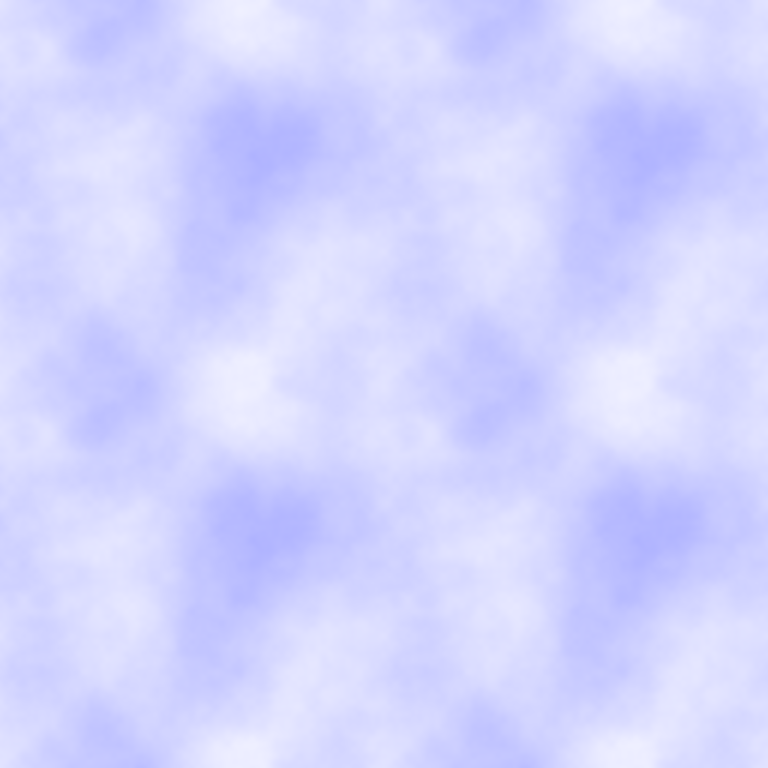
Give the GLSL for this texture, as a Shadertoy shader.

```glsl
// Soft pale-blue clouds, one tile repeated twice across and twice down.
// Broad swells are a sum of low sine harmonics; wrapped value noise
// in four octaves adds the fine mottling.

const float TAU = 6.2831853;

float hash(vec2 cell) {
    uvec2 q = uvec2(cell) * uvec2(1597u, 3571u);
    uint h = (q.x ^ (q.y << 3)) * 2654435u + 7919u;
    h = (h ^ (h >> 13)) * 1274127u;
    h = (h ^ (h >> 15)) * 668265u;
    return float((h >> 8) & 65535u) / 65535.0;
}

// Value noise that wraps after a whole number of cells
float wrappedNoise(vec2 p, float cells) {
    vec2 i = floor(p), f = p - i;
    f = f * f * f * (f * (f * 6.0 - 15.0) + 10.0);
    vec2 a = mod(i, cells), b = mod(i + 1.0, cells);
    return mix(mix(hash(a), hash(vec2(b.x, a.y)), f.x),
               mix(hash(vec2(a.x, b.y)), hash(b), f.x), f.y);
}

// Large light and dark areas, from the first two harmonics on each axis
float swells(vec2 tile) {
    vec2 c1 = cos(TAU * tile), s1 = sin(TAU * tile);
    vec2 c2 = cos(2.0 * TAU * tile), s2 = sin(2.0 * TAU * tile);
    vec4 waveY = vec4(c1.y, s1.y, c2.y, s2.y);
    float level = 0.824 + dot(waveY, vec4(0.020, 0.0145, 0.0, -0.010));
    level += c1.x * (0.006 + dot(waveY, vec4(-0.009, 0.0, -0.010, -0.009)));
    level += s1.x * (0.005 + dot(waveY, vec4(-0.071, -0.031, 0.0, 0.0155)));
    level += c2.x * (-0.006 + dot(waveY, vec4(0.015, -0.011, 0.005, 0.0)));
    level += s2.x * (-0.005 + dot(waveY, vec4(0.025, -0.014, 0.009, 0.0)));
    return level;
}

void mainImage(out vec4 fragColor, in vec2 fragCoord) {
    vec2 tile = fract(2.0 * fragCoord / iResolution.xy);
    float level = swells(tile);

    // Fine mottling, each octave twice as dense and weaker
    float cells = 8.0, strength = 0.06;
    for (int octave = 0; octave < 4; octave++) {
        level += strength * (wrappedNoise(tile * cells, cells) - 0.5);
        cells *= 2.0;
        strength *= 0.55;
    }

    // Periwinkle shade to white
    vec3 shade = vec3(0.67, 0.685, 1.0);
    float whiteness = clamp((level - 0.67) / 0.33, 0.0, 1.0);
    fragColor = vec4(mix(shade, vec3(1.0), whiteness), 1.0);
}
```
